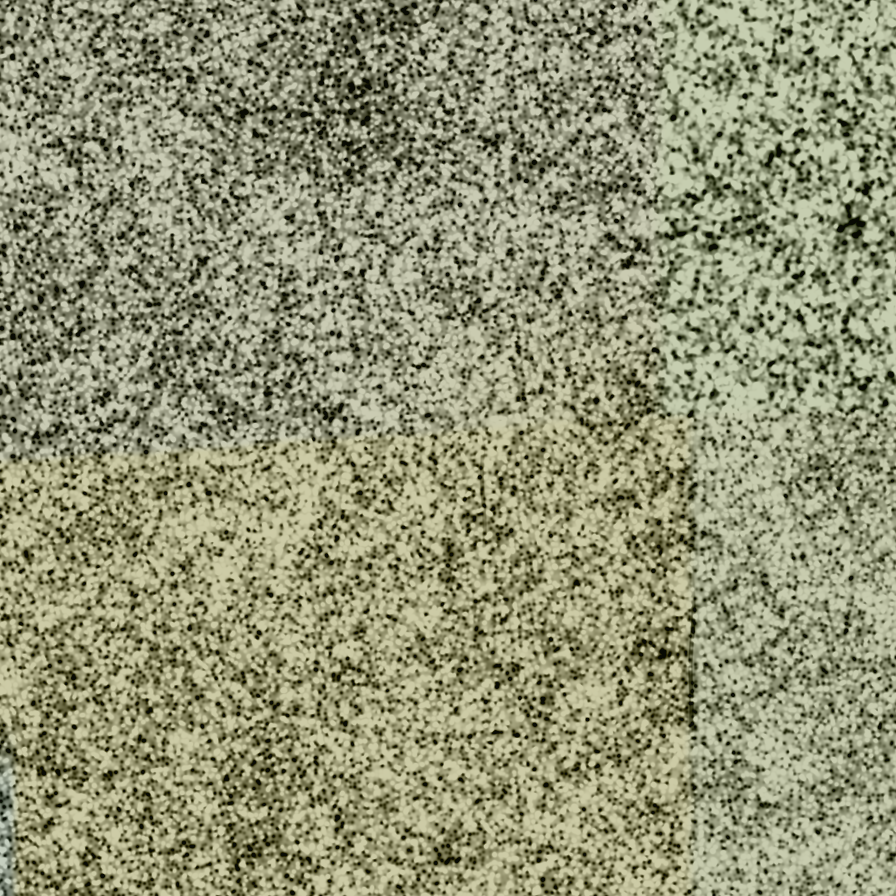
Write a WebGL 2 fragment shader that draws this texture.

```glsl
#version 300 es
precision highp float;
// Weathered speckled stone made of four slabs with soft, slightly wavy joints.
// Grain and stains are cellular noise: soft random splats scattered one per
// cell. Each slab sets its own tint, tone, contrast and grain size.

uniform vec2 u_resolution;
out vec4 fragColor;

// Tint is the colour offset from grey; tone and contrast shape the speckle.
struct Slab {
    vec3 tint;
    float tone;
    float contrast;
    float coarse;
};

vec3 hash3(vec2 cell) {
    vec3 p = fract(vec3(cell.xyx) * vec3(0.1031, 0.1030, 0.0973));
    p += dot(p, p.yxz + 33.33);
    return fract((p.xxy + p.yzz) * p.zyx);
}

// Sum of light and dark splats, scaled to a spread of about one.
float splatNoise(vec2 p, float seed) {
    vec2 cell = floor(p);
    float sum = 0.0;
    for (int j = -1; j <= 1; j++) {
        for (int i = -1; i <= 1; i++) {
            vec2 id = cell + vec2(i, j);
            vec3 rnd = hash3(id + seed);
            vec2 d = p - id - rnd.xy;
            sum += (2.0 * rnd.z - 1.0) * exp(-4.0 * dot(d, d));
        }
    }
    return sum / 0.36;
}

float wave(float t) {
    return 0.0012 * sin(23.0 * t) + 0.0010 * sin(61.0 * t + 1.3);
}

// Soft step centred on an edge.
float side(float edge, float x, float blur) {
    return smoothstep(edge - blur, edge + blur, x);
}

Slab mixSlab(Slab a, Slab b, float t) {
    return Slab(mix(a.tint, b.tint, t), mix(a.tone, b.tone, t),
                mix(a.contrast, b.contrast, t), mix(a.coarse, b.coarse, t));
}

// Thin upright joint that fades at both ends.
float crack(vec2 uv, float x, float low, float high, float width) {
    float line = 1.0 - smoothstep(0.3 * width, width, abs(uv.x - x - wave(uv.y)));
    return line * side(low, uv.y, 0.03) * (1.0 - side(high, uv.y, 0.03));
}

// Soft round patch.
float patchAt(vec2 uv, vec2 centre, vec2 size) {
    vec2 d = (uv - centre) / size;
    return exp(-dot(d, d));
}

Slab slabAt(vec2 uv, float joint) {
    Slab grey  = Slab(vec3(0.000, 0.007, -0.085), -0.20, 1.02, 0.10);
    Slab pale  = Slab(vec3(-0.012, 0.018, -0.100), 0.20, 1.15, 0.70);
    Slab ochre = Slab(vec3(0.012, 0.006, -0.140), 0.02, 0.96, 0.10);
    Slab sage  = Slab(vec3(-0.006, 0.010, -0.105), 0.18, 0.86, 0.10);

    // The grey slab warms towards its lower right corner.
    float warm = patchAt(uv, vec2(0.67, 0.54), vec2(0.20, 0.13));
    grey = mixSlab(grey, ochre, 0.7 * warm);

    float upper = side(joint, uv.y, 0.006);
    Slab top = mixSlab(grey, pale, side(0.735 + wave(uv.y), uv.x, 0.012));
    Slab bottom = mixSlab(ochre, sage, side(0.770 + wave(uv.y), uv.x, 0.008));
    return mixSlab(bottom, top, upper);
}

// Broad light and dark areas left by weather.
float weathering(vec2 uv, float joint) {
    float stain = 0.12 * splatNoise(uv * 7.0, 11.0)
                + 0.17 * splatNoise(uv * vec2(21.0, 27.0), 37.0);
    stain -= 0.35 * patchAt(uv, vec2(0.45, 0.87), vec2(0.24, 0.09));
    stain -= 0.30 * patchAt(uv, vec2(0.06, 0.51), vec2(0.12, 0.03));
    stain -= 0.70 * patchAt(uv, vec2(0.97, 0.74), vec2(0.04, 0.04));
    stain += 0.25 * patchAt(uv, vec2(0.40, joint - 0.03), vec2(0.35, 0.035));
    stain += 0.25 * patchAt(uv, vec2(0.55, joint + 0.07), vec2(0.22, 0.07));
    return stain;
}

// Straight ramp with a rounded ceiling, so pale ground fills the gaps.
float toneCurve(float z) {
    float level = 0.610 + 0.245 * z;
    return level - 0.06 * log(1.0 + exp((level - 0.79) / 0.06));
}

void main() {
    vec2 uv = gl_FragCoord.xy / u_resolution;
    float joint = min(0.484 + 0.07 * uv.x, 0.54) + wave(uv.x);
    Slab slab = slabAt(uv, joint);

    // Speckle: fine and coarse grains, then small clusters.
    float fine = splatNoise(uv * 218.0, 3.0);
    float coarse = splatNoise(uv * 160.0, 71.0);
    float grain = mix(fine, coarse, slab.coarse)
                / length(vec2(1.0 - slab.coarse, slab.coarse));
    float cluster = splatNoise(uv * 66.0, 19.0);
    float z = slab.contrast * (1.02 * grain + 0.22 * cluster)
            + slab.tone + weathering(uv, joint);

    // Joints between slabs.
    z -= 0.8 * crack(uv, 0.540, 0.39, 0.52, 0.0035);
    z -= 1.1 * crack(uv, 0.772, 0.20, 0.33, 0.0035);
    z -= 0.4 * crack(uv, 0.772, 0.02, 0.52, 0.0040);

    // Cool sliver in the lower left corner.
    float sliver = (1.0 - side(0.016, uv.x, 0.008)) * (1.0 - side(0.16, uv.y, 0.05));
    vec3 tint = slab.tint + sliver * vec3(-0.03, 0.015, 0.10);

    fragColor = vec4(clamp(toneCurve(z) + tint, vec3(0.03, 0.04, 0.01), vec3(1.0)), 1.0);
}
```
